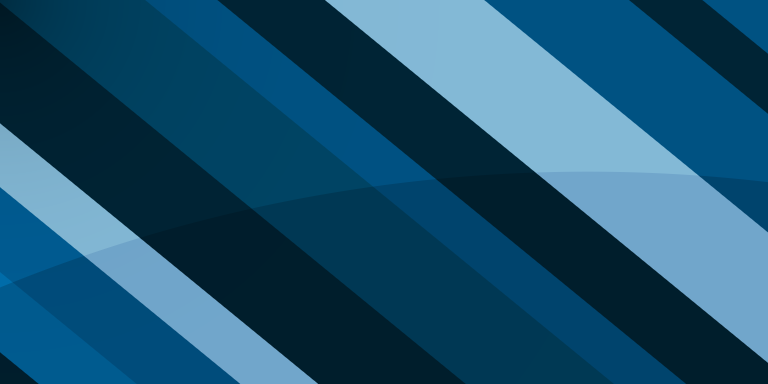
Write a Shadertoy shader that draws this background.

```glsl
const vec3 INK = vec3(0.0, 0.140, 0.207);
const vec3 TEAL = vec3(0.0, 0.267, 0.393);
const vec3 BLUE = vec3(0.0, 0.320, 0.510);
const vec3 AZURE = vec3(0.0, 0.360, 0.575);
const vec3 BRIGHT = vec3(0.0, 0.430, 0.670);
const vec3 ICE = vec3(0.515, 0.725, 0.840);

const float STRIPE_SLOPE = 0.819;
const int EDGE_COUNT = 10;

// Top-border crossing of each stripe edge, in canvas heights
const float EDGES[EDGE_COUNT] = float[](
    -1.120, -0.865, -0.595, -0.392, -0.008,
    0.378, 0.566, 0.846, 1.261, 1.638);
const float LAST_EDGE = 1.829;

// Colour to the right of each edge
const vec3 BANDS[EDGE_COUNT] = vec3[](
    BRIGHT, AZURE, ICE, INK, TEAL,
    BLUE, INK, ICE, BLUE, INK);

// Smooth coverage of the positive side of a signed distance
float coverage(float distanceToEdge, float pixel) {
    return clamp(distanceToEdge / pixel + 0.5, 0.0, 1.0);
}

// Signed distance to a slanted line crossing the top border at edge
float slantDistance(vec2 p, float edge, float slope) {
    vec2 normal = normalize(vec2(slope, 1.0));
    return dot(p - vec2(edge, 1.0), normal);
}

vec3 stripes(vec2 p, float slope, float pixel) {
    vec3 colour = INK;
    for (int i = 0; i < EDGE_COUNT; i++) {
        float side = slantDistance(p, EDGES[i], slope);
        colour = mix(colour, BANDS[i], coverage(side, pixel));
    }
    float lastSide = slantDistance(p, LAST_EDGE, slope);
    return mix(colour, BLUE, coverage(lastSide, pixel));
}

// Translucent shade inside a large disc; pale colours keep more blue
vec3 shadeDisc(vec3 colour, vec2 p, vec2 centre, float radius, float pixel) {
    float inside = coverage(radius - length(p - centre), pixel);
    vec3 tint = mix(vec3(0.86, 0.83, 0.84), vec3(0.86, 0.90, 0.95),
                    clamp(2.0 * colour.r, 0.0, 1.0));
    return colour * mix(vec3(1.0), tint, inside);
}

// Soft darkening around a corner
float cornerFade(vec2 p, vec2 corner, float strength, float falloff) {
    return 1.0 - strength * exp(-falloff * length(p - corner));
}

void mainImage(out vec4 fragColor, in vec2 fragCoord) {
    float pixel = 1.0 / iResolution.y;
    vec2 p = fragCoord * pixel;

    vec3 colour = stripes(p, STRIPE_SLOPE, pixel);
    colour = shadeDisc(colour, p, vec2(1.531, -3.483), 4.036, pixel);
    colour *= cornerFade(p, vec2(0.0, 1.0), 0.35, 4.5);

    fragColor = vec4(colour, 1.0);
}
```
